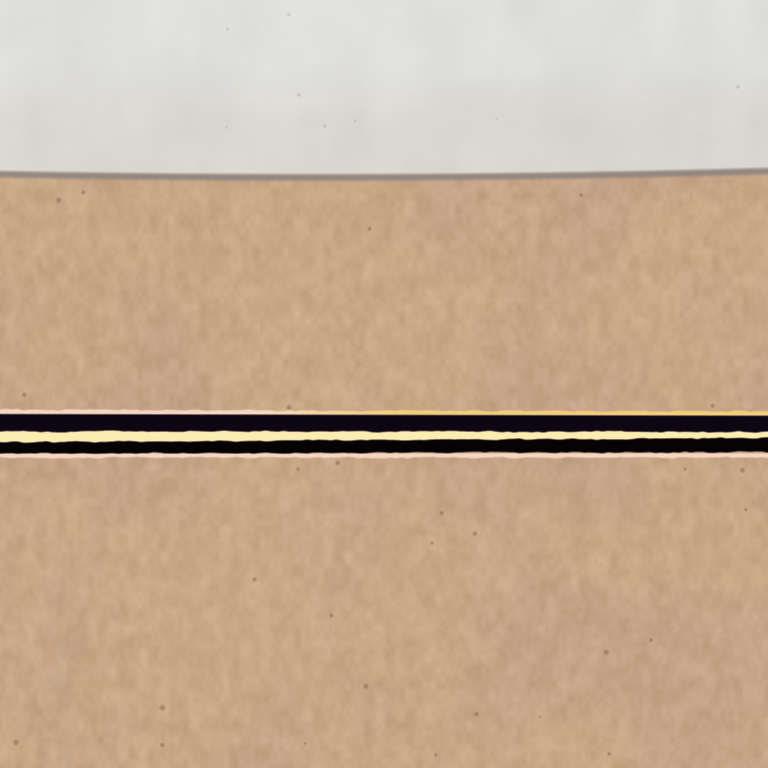
Give the GLSL for this texture, as a Shadertoy shader.

```glsl
// Kraft cardboard under a pale paper strip, crossed by a double black line with cream trim.

// Colours
const vec3 KRAFT        = vec3(0.785, 0.655, 0.525);
const vec3 KRAFT_PINK   = vec3(0.775, 0.635, 0.525);
const vec3 PAPER_TOP    = vec3(0.875, 0.875, 0.860);
const vec3 PAPER_LOW    = vec3(0.850, 0.842, 0.820);
const vec3 SHADOW       = vec3(0.560, 0.525, 0.505);
const vec3 INK_UPPER    = vec3(0.050, 0.025, 0.075);
const vec3 INK_LOWER    = vec3(0.025, 0.012, 0.018);
const vec3 CREAM        = vec3(0.985, 0.930, 0.700);
const vec3 TRIM_PINK    = vec3(0.980, 0.860, 0.790);
const vec3 TRIM_YELLOW  = vec3(0.960, 0.830, 0.480);
const vec3 SPECK        = vec3(0.480, 0.360, 0.290);

// Heights of the line edges, from top to bottom
const float TRIM_TOP    = 0.4665;
const float INK1_TOP    = 0.4608;
const float INK1_BOTTOM = 0.4385;
const float INK2_TOP    = 0.4240;
const float INK2_BOTTOM = 0.4098;
const float TRIM_BOTTOM = 0.4042;

// Surface
const float LINE_SOFTNESS = 0.0016;
const float ROUGHNESS     = 0.0028;
const float GRAIN         = 0.055;
const float SPECK_CELLS   = 22.0;
const float SPECK_CHANCE  = 0.07;

float hash(vec2 p) {
    vec3 q = fract(p.xyx * vec3(0.1031, 0.1030, 0.0973));
    q += dot(q, q.yzx + 33.33);
    return fract((q.x + q.y) * q.z);
}

float noise(vec2 p) {
    vec2 i = floor(p), f = fract(p);
    f = f * f * (3.0 - 2.0 * f);
    return mix(mix(hash(i), hash(i + vec2(1, 0)), f.x),
               mix(hash(i + vec2(0, 1)), hash(i + vec2(1, 1)), f.x), f.y);
}

float fbm(vec2 p) {
    float sum = 0.0, gain = 0.5;
    for (int i = 0; i < 4; i++) {
        sum += gain * noise(p);
        p = p * 2.03 + 17.1;
        gain *= 0.5;
    }
    return sum / 0.9375;
}

// 1 above the edge, 0 below it
float above(float y, float edge, float soft) {
    return smoothstep(edge - soft, edge + soft, y);
}

float band(float y, float low, float high, float soft) {
    return above(y, low, soft) * (1.0 - above(y, high, soft));
}

// Small jitter along an edge, different for each seed
float ragged(float x, float seed) {
    return ROUGHNESS * (0.6 * noise(vec2(x * 55.0, seed)) + 0.4 * noise(vec2(x * 130.0, seed + 9.0)) - 0.5);
}

// Sparse dark flecks, one per chosen cell
float specks(vec2 p) {
    vec2 q = p * SPECK_CELLS, cell = floor(q);
    vec2 centre = 0.25 + 0.5 * vec2(hash(cell + 3.7), hash(cell + 8.2));
    float radius = mix(0.05, 0.12, hash(cell + 5.1));
    float dotMask = 1.0 - smoothstep(radius * 0.3, radius, length(fract(q) - centre));
    return dotMask * step(hash(cell), SPECK_CHANCE);
}

vec3 kraft(vec2 p) {
    float blotch = fbm(p * vec2(9.0, 7.0) + 4.0);
    vec3 col = mix(KRAFT, KRAFT_PINK, smoothstep(0.3, 0.7, blotch + 0.2 * (p.x - 0.5)));
    float fibre = fbm(p * vec2(75.0, 55.0));
    float fine = noise(p * vec2(170.0, 110.0));
    col += GRAIN * ((fibre - 0.5) * 1.5 + (fine - 0.5) * 0.45) * vec3(1.0, 1.05, 1.1);
    // Faint worn streak at the lower left
    float streak = exp(-pow((p.x - 0.08) / 0.025, 2.0)) * (1.0 - smoothstep(0.15, 0.35, p.y));
    col = mix(col, vec3(0.73, 0.63, 0.55), 0.35 * streak * noise(p * vec2(60.0, 45.0)));
    return mix(col, SPECK, 0.45 * specks(p));
}

vec3 paper(vec2 p) {
    vec3 col = mix(PAPER_LOW, PAPER_TOP, smoothstep(0.82, 0.94, p.y));
    col += 0.035 * (fbm(p * vec2(22.0, 7.0) + 31.0) - 0.5);
    col += 0.030 * (fbm(p * vec2(12.0, 24.0) + 57.0) - 0.5);
    return mix(col, SHADOW, 0.25 * specks(p + 0.37));
}

void mainImage(out vec4 fragColor, in vec2 fragCoord) {
    vec2 p = fragCoord / iResolution.xy;
    float x = p.x, y = p.y;
    float soft = max(LINE_SOFTNESS, 0.75 / iResolution.y);

    // Cardboard, paper and the sagging shadow between them
    float sag = 0.7735 - 0.020 * x * (1.0 - x) + 0.004 * x * x;
    vec3 col = mix(kraft(p), paper(p), above(y, sag + 0.003, 0.003));
    float shade = band(y, sag - 0.0045, sag + 0.0035, 0.0032);
    col = mix(col, SHADOW, 0.92 * shade);

    // Thin outer trims, drifting slightly down to the right
    float drift = -0.0022 * x;
    vec3 topTrim = mix(TRIM_PINK, TRIM_YELLOW, smoothstep(0.3, 0.55, x));
    float top = band(y, INK1_TOP + drift, TRIM_TOP + drift + ragged(x, 1.0), soft);
    col = mix(col, topTrim, 0.9 * top);
    float bottom = band(y, TRIM_BOTTOM + ragged(x, 21.0), INK2_BOTTOM, soft);
    col = mix(col, TRIM_PINK, 0.9 * bottom);

    // Two ink lines around a cream core that narrows to the right
    float ink1Low = INK1_BOTTOM + 0.3 * drift + ragged(x, 41.0);
    float ink2High = INK2_TOP + 0.0055 * x + ragged(x, 61.0);
    float ink2Low = INK2_BOTTOM + 0.0015 * x + ragged(x, 81.0);
    col = mix(col, CREAM, band(y, ink2High, ink1Low, soft));
    col = mix(col, INK_UPPER, band(y, ink1Low, INK1_TOP + drift, soft));
    col = mix(col, INK_LOWER, band(y, ink2Low, ink2High, soft));

    fragColor = vec4(clamp(col, 0.0, 1.0), 1.0);
}
```
